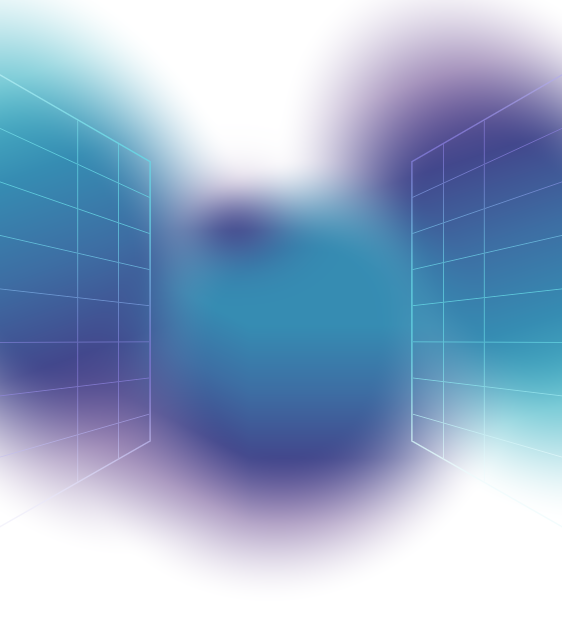
Reproduce this background procedurally as a Shadertoy shader.

```glsl
// Soft teal-to-violet glows on white, framed by two receding wire walls.
// Each glow is a skewed soft ellipse filled from one shared colour ramp;
// the walls are line segments, mirrored about the vertical centre line.

// Lengths are in canvas heights; y runs down from the top edge.
const float ASPECT = 0.8776;

const vec3 AQUA   = vec3(0.31, 0.73, 0.79);
const vec3 TEAL   = vec3(0.21, 0.55, 0.70);
const vec3 BLUE   = vec3(0.24, 0.43, 0.64);
const vec3 INDIGO = vec3(0.26, 0.28, 0.55);
const vec3 PURPLE = vec3(0.46, 0.35, 0.60);
const vec3 WIRE_CYAN   = vec3(0.40, 0.85, 0.90);
const vec3 WIRE_VIOLET = vec3(0.51, 0.47, 0.84);

const vec2 SIDE_CENTRE = vec2(0.078, 0.401);
const vec2 SIDE_SIZE   = vec2(0.234, 0.316);
const float SIDE_SKEW  = 0.25;

const vec2 CORE_CENTRE = vec2(0.456, 0.586);
const vec2 CORE_SIZE   = vec2(0.241, 0.241);
const float CORE_TOP   = 0.267;
const float CORE_SKEW  = -0.1;

const vec2 SPOT_CENTRE = vec2(0.368, 0.365);
const vec2 SPOT_SIZE   = vec2(0.085, 0.072);

const float WALL_X = 0.2344;              // inner edge of a wall
const vec2 WALL_TOP    = vec2(0.117, 0.2526);   // heights at outer, inner edge
const vec2 WALL_BOTTOM = vec2(0.823, 0.689);
const vec2 RAIL_GAP    = vec2(0.0836, 0.0563);
const float LAST_RAIL_DROP = 0.012;
const int RAILS = 8;
const float THIN = 0.0006;                // half widths of the wires
const float THICK = 0.0011;
const float WIRE_OPACITY = 0.85;

float saturate(float x) { return clamp(x, 0.0, 1.0); }

// Colour stops at s = 0, 1, 2, 3, 4
vec3 ramp(float s) {
    vec3 c = mix(AQUA, TEAL, saturate(s));
    c = mix(c, BLUE, saturate(s - 1.0));
    c = mix(c, INDIGO, saturate(s - 2.0));
    return mix(c, PURPLE, saturate(s - 3.0));
}

// Distance from an ellipse centre, 1 on its rim
float skewedRadius(vec2 p, vec2 centre, vec2 size, float skew) {
    vec2 d = p - centre;
    d.x -= skew * d.y;
    return length(d / size);
}

vec3 addSideGlow(vec3 base, vec2 p) {
    float r = skewedRadius(p, SIDE_CENTRE, SIDE_SIZE, SIDE_SKEW);
    float s = 1.0 + (p.y + 0.35 * p.x - 0.2865) / 0.156;
    return mix(base, ramp(s), 1.0 - smoothstep(0.55, 1.5, r));
}

vec3 addCoreGlow(vec3 base, vec2 p) {
    vec2 size = vec2(CORE_SIZE.x, p.y < CORE_CENTRE.y ? CORE_TOP : CORE_SIZE.y);
    float r = skewedRadius(p, CORE_CENTRE, size, CORE_SKEW);
    float fade = mix(0.28, 0.5, smoothstep(0.38, 0.62, p.y));
    float s = 1.0 + (p.y + 0.5 * max(0.0, 0.39 - p.x) - 0.508) / 0.104;
    return mix(base, ramp(max(s, 1.0)), 1.0 - smoothstep(1.0 - fade, 1.0 + fade, r));
}

vec3 addSpot(vec3 base, vec2 p) {
    float r = skewedRadius(p, SPOT_CENTRE, SPOT_SIZE, 0.0);
    return mix(base, ramp(3.0 + (0.36 - p.y) / 0.07), 0.88 * exp(-r * r));
}

float segment(vec2 p, vec2 a, vec2 b, float halfWidth, float pixel) {
    vec2 ab = b - a;
    float d = length(p - a - ab * saturate(dot(p - a, ab) / dot(ab, ab)));
    return saturate((halfWidth - d) / pixel + 0.5);
}

// Coverage of the left wall's wires
float wall(vec2 p, float pixel) {
    float ink = 0.0;
    // Rails from the canvas edge to the inner edge
    for (int i = 0; i < RAILS; i++) {
        vec2 y = WALL_TOP + float(i) * RAIL_GAP;
        if (i == RAILS - 1) y.x += LAST_RAIL_DROP;
        ink = max(ink, segment(p, vec2(0.0, y.x), vec2(WALL_X, y.y), i == 0 ? THICK : THIN, pixel));
    }
    ink = max(ink, segment(p, vec2(0.0, WALL_BOTTOM.x), vec2(WALL_X, WALL_BOTTOM.y), THICK, pixel));
    // Posts, wider apart towards the viewer
    for (int i = 0; i < 3; i++) {
        float k = float(i);
        float x = WALL_X - 0.0495 * k - 0.007 * k * (k - 1.0);
        float top = mix(WALL_TOP.x, WALL_TOP.y, x / WALL_X);
        float bottom = mix(WALL_BOTTOM.x, WALL_BOTTOM.y, x / WALL_X);
        ink = max(ink, segment(p, vec2(x, top), vec2(x, bottom), i == 0 ? THICK : THIN, pixel));
    }
    return ink;
}

void mainImage(out vec4 fragColor, in vec2 fragCoord) {
    vec2 uv = fragCoord / iResolution.xy;
    vec2 p = vec2(uv.x * ASPECT, 1.0 - uv.y);
    vec2 turned = vec2(ASPECT - p.x, 0.815 - 1.08 * p.y);

    // Glows
    vec3 colour = addSideGlow(vec3(1.0), p);
    colour = addSideGlow(colour, turned);
    colour = addCoreGlow(colour, p);
    colour = addSpot(colour, p);

    // Walls, tinted along the side glow and paler at both ends
    bool onLeft = p.x < 0.5 * ASPECT;
    float along = onLeft ? p.y : turned.y;
    vec3 wire = mix(WIRE_CYAN, WIRE_VIOLET, smoothstep(0.32, 0.58, along));
    wire = mix(wire, vec3(1.0), 0.9 * smoothstep(0.15, 0.42, abs(along - 0.41)));
    vec2 mirrored = vec2(onLeft ? p.x : ASPECT - p.x, p.y);
    colour = mix(colour, wire, WIRE_OPACITY * wall(mirrored, 1.0 / iResolution.y));

    fragColor = vec4(colour, 1.0);
}
```
